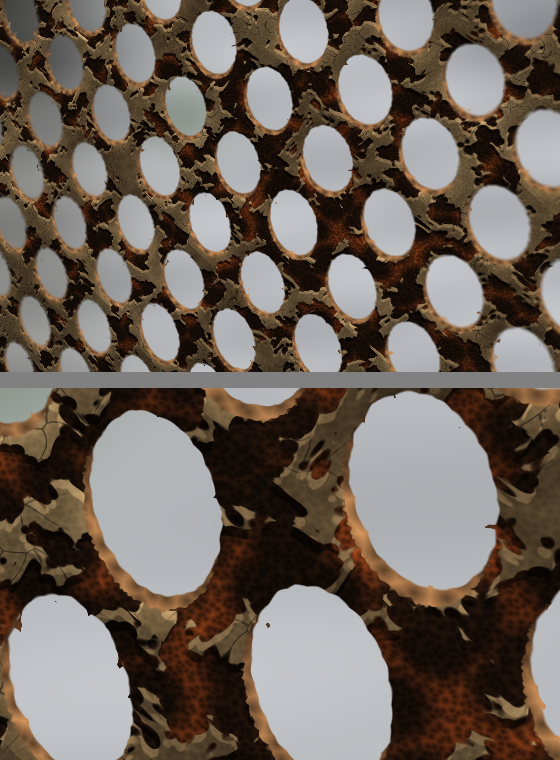
Top: the whole. Bottom: its middle third, enlarged.
This pattern is drawn by a Shadertoy shader. Its source:

```glsl
// Perforated metal sheet seen at a slant, its paint peeling from the rust, over a blurred grey view.
// A projective map turns the canvas into a staggered lattice of elliptical holes;
// sums of cellular noise decide where paint survives, with lit lips, cracks and soft focus.

const vec2  ORIGIN      = vec2(0.029, 0.402);  // reference hole, in canvas heights
const vec2  PITCH       = vec2(0.150, 0.132);  // column and row spacing at the origin
const float PERSPECTIVE = 0.052;               // growth per column
const float SHEAR       = 0.0326;              // sideways drift per row
const vec2  HOLE_RADIUS = vec2(0.248, 0.510);  // in lattice steps
const vec2  WALL_SHIFT  = vec2(-0.0055, -0.0085);
const float RUST_LEVEL  = 0.425;
const float FOCUS_X     = 0.72;
const float DEFOCUS     = 0.010;
const vec3  PAINT_DARK  = vec3(0.27, 0.21, 0.135);
const vec3  PAINT_LIGHT = vec3(0.46, 0.38, 0.26);
const vec3  RUST_DARK   = vec3(0.085, 0.048, 0.028);
const vec3  RUST_WARM   = vec3(0.34, 0.15, 0.06);
const vec3  WALL_LIT    = vec3(0.60, 0.42, 0.26);
const vec3  WALL_SHADE  = vec3(0.20, 0.12, 0.07);

vec2 hash2(vec2 p) {
    vec3 q = fract(vec3(p.xyx) * vec3(0.1031, 0.1030, 0.0973));
    q += dot(q, q.yzx + 33.33);
    return fract((q.xx + q.yz) * q.zy);
}

// Distances to the nearest and second nearest feature point
vec2 cellular(vec2 p) {
    vec2 cell = floor(p), nearest = vec2(8.0);
    for (int y = -1; y <= 1; y++)
    for (int x = -1; x <= 1; x++) {
        vec2 c = cell + vec2(x, y);
        float d = length(c + hash2(c) - p);
        nearest = d < nearest.x ? vec2(d, nearest.x) : vec2(nearest.x, min(nearest.y, d));
    }
    return nearest;
}

vec2 warp(vec2 s) {
    return s + 0.06 * sin(s.yx * 7.0 + vec2(0.0, 2.0)) + 0.025 * sin(s.yx * 19.0 + s);
}

float paintField(vec2 s) {
    s = warp(s);
    return 0.50 * cellular(s * 1.9).x + 0.32 * cellular(s * 4.3 + 7.0).x
         + 0.18 * cellular(s * 11.0 + 3.0).x;
}

// Approximate signed distance to an ellipse
float ellipse(vec2 p, vec2 r) {
    vec2 e = p / r;
    float len = max(length(e), 1e-3);
    return (len - 1.0) * len / max(length(e / r), 1e-3);
}

// Canvas to lattice: column, row (downwards), perspective depth
vec3 toLattice(vec2 p) {
    vec2 q = p - ORIGIN;
    float row = 0.0, col = 0.0, depth = 1.0;
    for (int i = 0; i < 4; i++) {
        float x = q.x - SHEAR * row;
        col = x / (PITCH.x + PERSPECTIVE * x);
        depth = 1.0 - PERSPECTIVE * col;
        row = -q.y * depth / PITCH.y;
    }
    return vec3(col, row, depth);
}

vec3 backdrop(vec2 p) {
    vec3 c = mix(vec3(0.54, 0.54, 0.53), vec3(0.72, 0.73, 0.745), smoothstep(0.0, 0.55, p.x));
    c += 0.03 * sin(p.y * 13.0 + p.x * 4.0) + 0.02 * sin(p.y * 29.0 - p.x * 6.0);
    c -= 0.28 * exp(-9.0 * dot(p - vec2(0.0, 1.0), p - vec2(0.0, 1.0)));
    c -= 0.16 * exp(-14.0 * dot(p - vec2(1.5, 1.0), p - vec2(1.5, 1.0)));
    return c - vec3(0.11, 0.08, 0.13) * exp(-90.0 * dot(p - vec2(0.5, 0.67), p - vec2(0.5, 0.67)));
}

void mainImage(out vec4 fragColor, in vec2 fragCoord) {
    vec2 p = fragCoord / iResolution.y;
    p.x *= 1.5 * iResolution.y / iResolution.x;
    vec3 lattice = toLattice(p);
    float depth = lattice.z;
    vec2 s = lattice.xy * vec2(1.3, -1.0);
    float blur = DEFOCUS * pow(abs(p.x - FOCUS_X), 2.0);
    float soft = 1.0 / iResolution.y + blur;

    // Nearest hole among the even and the half-shifted odd rows
    vec2 scale = PITCH / vec2(depth * depth, depth);
    float back = 9.0, front = 9.0;
    vec2 outward = vec2(0.0, 1.0);
    for (int i = 0; i < 2; i++) {
        vec2 shift = float(i) * vec2(0.5, 1.0);
        vec2 cell = floor((lattice.xy - shift) / vec2(1.0, 2.0) + 0.5) * vec2(1.0, 2.0) + shift;
        vec2 offset = (lattice.xy - cell) * scale * vec2(1.0, -1.0);
        vec2 radius = HOLE_RADIUS * scale * (0.98 + 0.05 * hash2(cell + 40.0).x);
        float d = ellipse(offset, radius);
        if (d < back) {
            back = d;
            front = ellipse(offset - WALL_SHIFT / depth, radius * 1.035);
            outward = normalize(offset / radius + 1e-4);
        }
    }

    // Ragged rims with a few burrs
    float grit = cellular(s * 10.0).x;
    float fine = cellular(s * 27.0).x;
    back += 0.004 * (grit - 0.45) + 0.010 * smoothstep(0.75, 1.0, grit);
    front += 0.005 * (fine - 0.45);

    // Rust gathers between holes and in a slanting band
    vec2 band = (p - vec2(0.86, 0.38)) * mat2(0.96, 0.28, -0.28, 0.96);
    float level = RUST_LEVEL + 0.10 * exp(-dot(band * band, vec2(16.0, 5.0)))
                + 1.9 * (front * depth - 0.022) + 0.025 * sin(s.x * 1.3 + s.y * 0.9);
    float edge = 0.018 + 3.0 * blur;
    float paint = smoothstep(-edge, edge, paintField(s) - level);
    float above = smoothstep(-edge, edge, paintField(s + vec2(0.02, 0.05)) - level);

    // Rust and paint layers
    vec3 rust = mix(RUST_DARK, RUST_WARM, smoothstep(0.35, 0.9, cellular(s * 3.1 + 5.0).x));
    rust *= (0.55 + fine) * (1.0 - 0.55 * above);
    vec2 flake = cellular(warp(s) * 5.0 + 11.0);
    float crack = smoothstep(0.07, 0.0, flake.y - flake.x) * smoothstep(0.35, 0.65, cellular(s * 1.3).x);
    float tone = 0.5 + 0.35 * sin(s.x * 1.7 + 1.0) * sin(s.y * 1.3) + 0.5 * (flake.x - 0.45);
    vec3 coat = mix(PAINT_DARK, PAINT_LIGHT, clamp(tone, 0.0, 1.0)) * (0.88 + 0.25 * fine);
    coat *= 1.0 - 0.5 * crack;
    coat += vec3(0.17, 0.14, 0.10) * max(paint - above, 0.0);
    vec3 plate = mix(rust, coat, paint);

    // Rounded rims and the lit thickness of the sheet
    float rim = exp(-max(front, 0.0) * depth * 65.0);
    plate *= 0.92 + rim * (0.10 + 0.42 * dot(outward, vec2(-0.35, -0.90)));
    plate *= 0.82 + 0.18 * smoothstep(0.0, 0.45, p.y + 0.3 * p.x);
    float facing = smoothstep(-0.4, 0.8, dot(outward, vec2(-0.6, -0.8)));
    vec3 wall = mix(WALL_SHADE, WALL_LIT, facing) * (0.6 + 0.8 * grit);
    vec3 color = mix(wall, plate, smoothstep(-soft, soft, front));
    color = mix(backdrop(p), color, smoothstep(-soft, soft, back));
    fragColor = vec4(clamp(color, 0.0, 1.0), 1.0);
}
```
